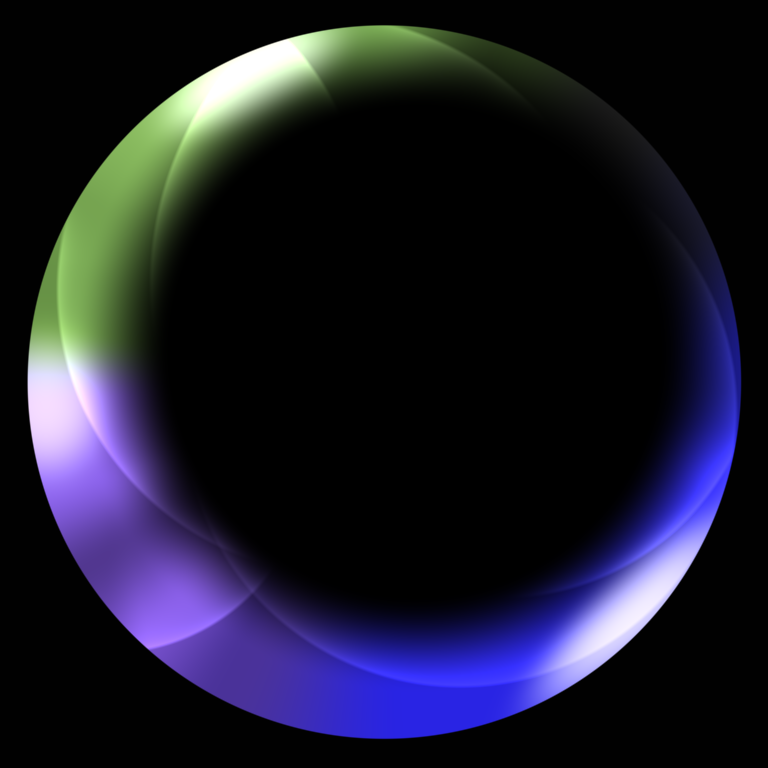
Give the GLSL for this background, as a WebGL 2 fragment shader.

```glsl
#version 300 es
precision highp float;
uniform vec2 u_resolution;
out vec4 outColor;

// Blend to the next hue between two angles in degrees
vec3 hueStop(vec3 current, vec3 next, float from, float to, float angle) {
    return mix(current, next, smoothstep(from, to, angle));
}

// Colour running counterclockwise around the ring
vec3 ringColor(float angle) {
    vec3 dimBlue = vec3(0.12, 0.12, 0.62);
    vec3 c = dimBlue;
    c = hueStop(c, vec3(0.13, 0.13, 0.22), 3.0, 28.0, angle);
    c = hueStop(c, vec3(0.14, 0.14, 0.14), 28.0, 48.0, angle);
    c = hueStop(c, vec3(0.20, 0.28, 0.13), 50.0, 70.0, angle);
    c = hueStop(c, vec3(0.50, 0.71, 0.34), 70.0, 94.0, angle);
    c = hueStop(c, vec3(0.58, 0.79, 0.40), 95.0, 125.0, angle);
    c = hueStop(c, vec3(0.43, 0.61, 0.29), 130.0, 162.0, angle);
    c = hueStop(c, vec3(0.58, 0.41, 0.98), 170.0, 184.0, angle);
    c = hueStop(c, vec3(0.34, 0.23, 0.60), 198.0, 212.0, angle);
    c = hueStop(c, vec3(0.50, 0.34, 0.86), 212.0, 226.0, angle);
    c = hueStop(c, vec3(0.31, 0.21, 0.64), 226.0, 242.0, angle);
    c = hueStop(c, vec3(0.17, 0.15, 0.95), 244.0, 274.0, angle);
    return hueStop(c, dimBlue, 342.0, 360.0, angle);
}

// Soft elliptical highlight, tilted by an angle in degrees
float highlight(vec2 p, vec2 center, vec2 size, float tilt) {
    float a = radians(tilt);
    vec2 q = p - center;
    q = vec2(dot(q, vec2(cos(a), sin(a))), dot(q, vec2(-sin(a), cos(a)))) / size;
    float r2 = dot(q, q);
    return exp(-r2 * r2 * 0.6 - r2 * 0.35);
}

// Crisp outer edge with an inward glow, kept to one span of a circle
float glassArc(vec2 p, vec2 center, float radius, float middle, float halfSpan) {
    vec2 q = p - center;
    float d = length(q) - radius;
    float a = radians(middle);
    float offset = degrees(acos(clamp(dot(normalize(q + 1e-5), vec2(cos(a), sin(a))), -1.0, 1.0)));
    float span = 1.0 - smoothstep(halfSpan - 8.0, halfSpan + 8.0, offset);
    float inside = 1.0 - smoothstep(-0.006, 0.006, d);
    return span * inside * (0.6 * exp(d * 9.0) + 0.4 * exp(d * 60.0));
}

void main() {
    vec2 p = (2.0 * gl_FragCoord.xy - u_resolution) / min(u_resolution.x, u_resolution.y);
    vec2 fromCenter = p - vec2(0.001, 0.005);
    float angle = mod(degrees(atan(fromCenter.y, fromCenter.x)) + 360.0, 360.0);

    // Ring between the outer disc and an offset dark core
    float pixel = 2.0 / min(u_resolution.x, u_resolution.y);
    float disc = 1.0 - smoothstep(-pixel, pixel, length(fromCenter) - 0.929);
    float body = smoothstep(0.635, 0.89, length(p - vec2(0.08, 0.083)));
    vec3 color = ringColor(angle) * body;

    // Curved reflections
    float arcs = 0.55 * glassArc(p, vec2(-0.71, 0.435), 0.651, 32.0, 14.0);
    arcs += 0.45 * glassArc(p, vec2(0.28, 0.258), 0.888, 165.0, 20.0);
    arcs += 0.4 * glassArc(p, vec2(-0.11, 0.245), 0.74, 209.0, 42.0);
    arcs += 0.35 * glassArc(p, vec2(0.198, -0.068), 0.72, 300.0, 105.0);
    arcs += 0.5 * glassArc(p, vec2(0.302, 0.125), 0.682, 304.0, 28.0);
    arcs += 0.5 * glassArc(p, vec2(-0.714, -0.18), 0.52, 299.0, 24.0);
    arcs += 0.5 * glassArc(p, vec2(-0.17, 0.177), 0.78, 60.0, 16.0);
    color = color * (0.94 + 0.75 * arcs) + 0.22 * arcs * body;

    // White highlights
    float whiteTop = highlight(p, vec2(-0.34, 0.80), vec2(0.22, 0.10), 27.0);
    float whiteLeft = highlight(p, vec2(-0.88, -0.055), vec2(0.14, 0.17), 0.0);
    float whiteRight = highlight(p, vec2(0.64, -0.60), vec2(0.31, 0.095), 45.0);
    color += body * (vec3(0.62, 0.55, 0.72) * whiteTop
        + vec3(0.42, 0.48, 0.32) * whiteLeft
        + vec3(0.72, 0.72, 0.2) * whiteRight);

    vec3 backdrop = vec3(0.005);
    outColor = vec4(mix(backdrop, clamp(color, 0.0, 1.0), disc), 1.0);
}
```
